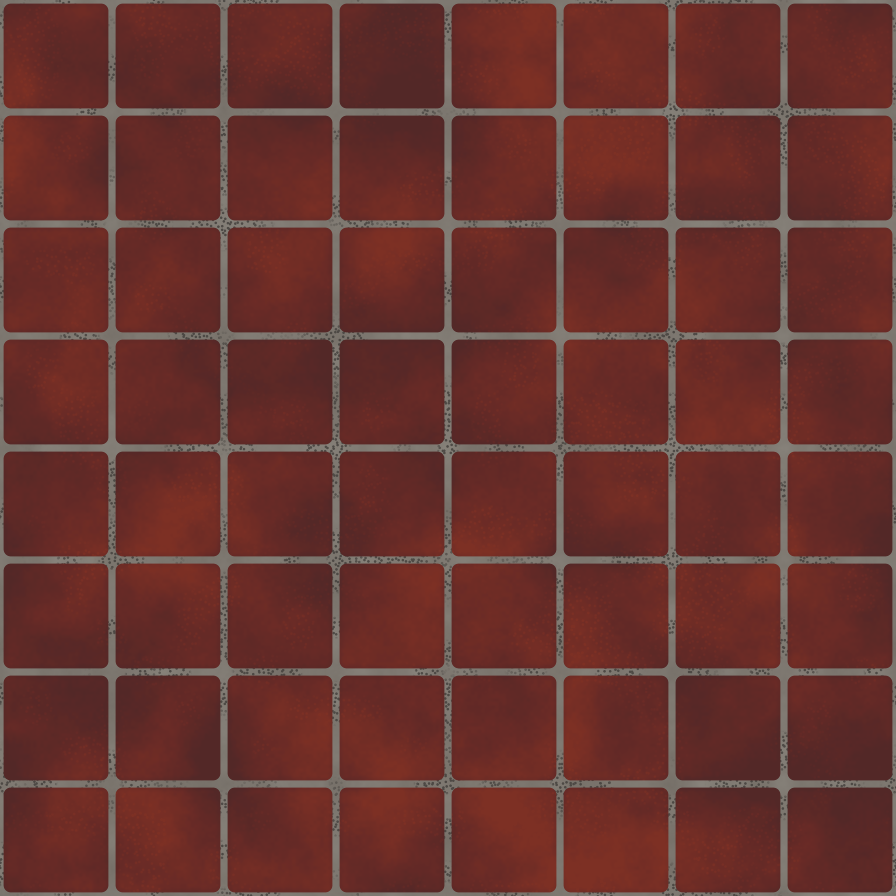
This texture is drawn by a Shadertoy shader. Its source:

```glsl
// Square grid of rounded, dark red clay tiles set in pitted grey grout.
// A rounded-box distance cuts each tile; wrapping layered noise mottles the
// clay and wrapping cellular noise scatters pits and flecks.

#define TILES 8.0          // repeats across and down
#define GROUT 0.064        // joint width, in tile cells
#define CORNER 0.065       // tile corner radius, in tile cells
#define MOTTLE 1.75        // contrast of the clay clouds
#define TILE_SHIFT 0.26    // tone difference between tiles
#define PIT_CELLS 200.0    // grid of grout pits
#define FLECK_CELLS 144.0  // grid of pale clay flecks

const vec3 CLAY_DARK = vec3(0.325, 0.155, 0.152);
const vec3 CLAY_MID = vec3(0.402, 0.164, 0.149);
const vec3 CLAY_BRIGHT = vec3(0.492, 0.188, 0.142);
const vec3 GROUT_DARK = vec3(0.455, 0.430, 0.400);
const vec3 GROUT_LIGHT = vec3(0.535, 0.515, 0.485);
const vec3 PIT_COLOR = vec3(0.270, 0.255, 0.240);

// Two random values per lattice point, wrapped at the given period
vec2 hash2(vec2 cell, float period, uint seed) {
    uvec2 q = uvec2(mod(cell, period));
    uint h = q.x * 1597u + q.y * 51749u + seed * 7919u;
    h = (h ^ (h >> 15u)) * 739391u;
    h = (h ^ (h >> 13u)) * 912271u;
    h ^= h >> 16u;
    return vec2(h & 65535u, h >> 16u) / 65535.0;
}

float valueNoise(vec2 uv, float period, uint seed) {
    vec2 p = uv * period, cell = floor(p), f = p - cell;
    f = f * f * (3.0 - 2.0 * f);
    float a = hash2(cell, period, seed).x;
    float b = hash2(cell + vec2(1, 0), period, seed).x;
    float c = hash2(cell + vec2(0, 1), period, seed).x;
    float d = hash2(cell + vec2(1, 1), period, seed).x;
    return mix(mix(a, b, f.x), mix(c, d, f.x), f.y);
}

// Layered noise centred on zero
float clouds(vec2 uv, float period, uint seed) {
    float sum = 0.0, weight = 0.5;
    for (uint i = 0u; i < 6u; i++) {
        sum += weight * (valueNoise(uv, period, seed + i) - 0.5);
        period *= 2.0;
        weight *= 0.55;
    }
    return sum;
}

// Cellular noise: distance to the nearest scattered point, in cells
float cellular(vec2 uv, float period, uint seed) {
    vec2 p = uv * period, cell = floor(p);
    float nearest = 2.0;
    for (int y = -1; y <= 1; y++)
    for (int x = -1; x <= 1; x++) {
        vec2 c = cell + vec2(x, y);
        nearest = min(nearest, length(c + hash2(c, period, seed) - p));
    }
    return nearest;
}

float roundedBox(vec2 p, float halfSize, float radius) {
    vec2 q = abs(p) - halfSize + radius;
    return length(max(q, 0.0)) + min(max(q.x, q.y), 0.0) - radius;
}

vec3 clayColor(vec2 uv, vec2 tile, float edge) {
    float tone = MOTTLE * clouds(uv, TILES, 11u);
    tone += TILE_SHIFT * (hash2(tile, TILES, 3u).x - 0.5);
    tone += 0.10 * (valueNoise(uv, 256.0, 31u) - 0.5);
    // Sparse pale flecks, gathered in patches
    float patches = smoothstep(0.5, 0.8, valueNoise(uv, 24.0, 41u));
    tone += 0.22 * patches * (1.0 - smoothstep(0.08, 0.32, cellular(uv, FLECK_CELLS, 43u)));
    // Slightly darker rim
    tone -= 0.16 * smoothstep(-0.05, 0.0, edge);
    vec3 low = mix(CLAY_MID, CLAY_DARK, clamp(-2.0 * tone, 0.0, 1.0));
    return mix(low, CLAY_BRIGHT, clamp(2.0 * tone, 0.0, 1.0));
}

vec3 groutColor(vec2 uv) {
    float tone = 0.5 + 1.1 * clouds(uv, 32.0, 61u);
    vec3 color = mix(GROUT_DARK, GROUT_LIGHT, clamp(tone, 0.0, 1.0));
    // Pits cluster where the patch noise is high
    float patches = smoothstep(0.48, 0.78, valueNoise(uv, 40.0, 71u));
    float pit = 1.0 - smoothstep(0.15, 0.42, cellular(uv, PIT_CELLS, 73u));
    return mix(color, PIT_COLOR, 0.85 * pit * patches);
}

void mainImage(out vec4 fragColor, in vec2 fragCoord) {
    vec2 uv = fragCoord / iResolution.xy;
    vec2 grid = uv * TILES;
    float pixel = TILES / min(iResolution.x, iResolution.y);

    float edge = roundedBox(fract(grid) - 0.5, 0.5 - 0.5 * GROUT, CORNER);
    float grout = smoothstep(-0.6 * pixel, 0.6 * pixel, edge);

    vec3 color = mix(clayColor(uv, floor(grid), edge), groutColor(uv), grout);
    fragColor = vec4(color, 1.0);
}
```
